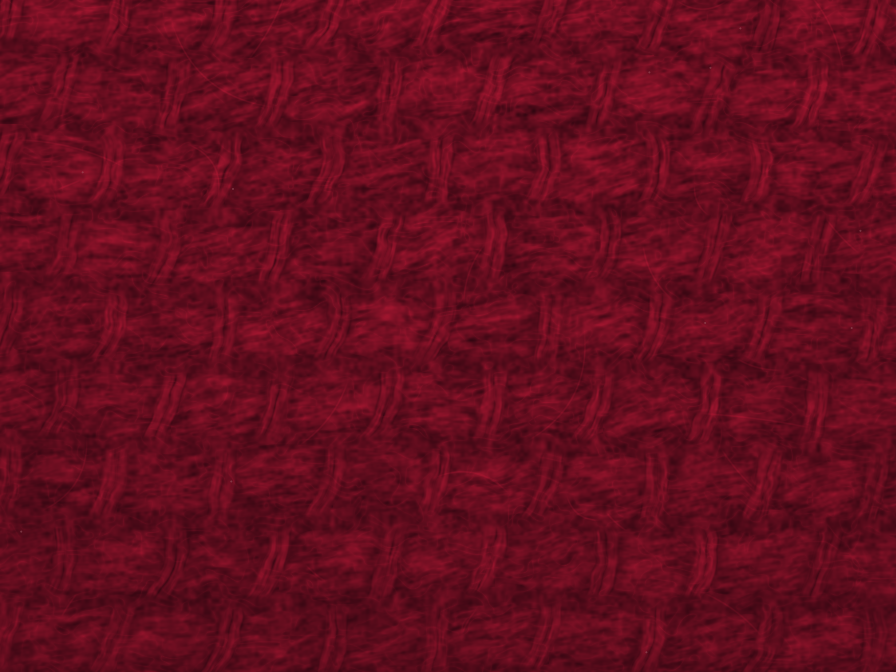
Write a WebGL 1 fragment shader that draws this texture.

```glsl
precision highp float;
uniform vec2 u_resolution;

const vec3 SHADOW = vec3(0.185, 0.021, 0.062);
const vec3 HIGHLIGHT = vec3(0.615, 0.081, 0.178);
const vec3 DUST = vec3(0.62, 0.36, 0.40);
const vec2 REPEATS = vec2(6.22, 8.6);   // cells per canvas height
const vec2 PHASE = vec2(0.42, 0.36);
const float ROW_TILT = 0.09;            // rows sink slightly to the right
const float YARN_HALF = 0.37;           // weft half height, in cells
const float TIE_HALF = 0.12;            // tie half width, in cells
const float TIE_SLANT = 0.17;
const float STRAND_GAP = 0.055;
const float FIBRE_SLOPE = 0.30;
const float HAIR_WIDTH = 0.0024;
const int HAIRS = 24;
const float TAU = 6.28318;

float hash(vec2 p) {
  vec3 q = fract(vec3(p.xyx) * 0.1031);
  q += dot(q, q.yzx + 33.33);
  return fract((q.x + q.y) * q.z);
}

float noise(vec2 p) {
  vec2 i = floor(p);
  vec2 f = fract(p);
  f = f * f * (3.0 - 2.0 * f);
  return mix(mix(hash(i), hash(i + vec2(1.0, 0.0)), f.x),
             mix(hash(i + vec2(0.0, 1.0)), hash(i + 1.0), f.x), f.y);
}

// Fine tangled fibres: thin ridges of a warped noise field
float fuzz(vec2 p) {
  vec2 warp = vec2(noise(p * 31.0), noise(p * 31.0 + 71.0));
  float n = noise(p * vec2(62.0, 105.0) + warp * 3.0);
  float ridge = 1.0 - abs(2.0 * n - 1.0);
  return ridge * ridge;
}

float strand(float x, float center) {
  float t = (x - center) / 0.055;
  return max(0.0, 1.0 - t * t);
}

// Brightness of the basket weave; p has its y axis pointing down
float weave(vec2 p) {
  vec2 w = p * REPEATS + PHASE;
  w.y += 0.18 * (noise(p * vec2(4.0, 3.0) + 5.0) - 0.5) - ROW_TILT * p.x;
  float row = floor(w.y);
  float d = fract(w.y) - 0.5;
  float u = w.x + 0.5 * mod(row, 2.0);
  vec2 cell = vec2(floor(u), row);
  float jitter = hash(cell + 17.0) - 0.5;
  float s = fract(u) - 0.5 + 0.10 * jitter;

  // Leaning, slightly bowed tie coordinate
  float lean = TIE_SLANT + 0.20 * (hash(cell + 41.0) - 0.5);
  float x = s + lean * d + 0.40 * hash(cell + 63.0) * d * d;
  x += 0.04 * (noise(w * vec2(9.0, 6.0)) - 0.5);

  // Recessed gap broken up by bumps of the crossing yarn
  float bump = 0.5 + 0.5 * cos(TAU * 2.0 * u + 2.0 * (noise(w * 2.0) - 0.5));
  float gap = 0.17 + 0.30 * bump * noise(w * vec2(22.0, 5.0))
            + 0.22 * noise(w * vec2(14.0, 12.0));

  // Thick horizontal yarn, pinched at each tie; bundles meet under the ties
  float bundle = floor(u + 0.5);
  float along = fract(u + 0.5) - 0.5;
  float bulge = smoothstep(0.08, 0.36, abs(s));
  float halfHeight = YARN_HALF + 0.06 * bulge
                   + 0.14 * (noise(vec2(u * 3.0, row * 7.3)) - 0.5);
  float yd = d + 0.10 * (noise(vec2(u * 1.7, row * 5.1 + 30.0)) - 0.5)
           + 0.09 * (noise(w * vec2(8.0, 13.0)) - 0.5);
  float profile = sqrt(max(0.0, 1.0 - yd * yd / (halfHeight * halfHeight)));
  float slope = FIBRE_SLOPE * (0.3 + hash(vec2(bundle, row + 80.0)));
  float ply = d + slope * along + 0.09 * (noise(w * vec2(3.0, 2.5)) - 0.5);
  float fibre = 0.45 * noise(vec2(u * 5.0, ply * 11.0 + row * 37.0))
              + 0.35 * noise(vec2(u * 8.0, ply * 21.0 + row * 53.0))
              + 0.20 * noise(vec2(u * 14.0, ply * 34.0 + row * 71.0));
  float yarn = 0.30 + 0.21 * profile + 0.78 * (fibre - 0.5) - 0.08 * yd;
  yarn += 0.08 * (hash(vec2(bundle, row + 24.0)) - 0.5);
  yarn *= 0.74 + 0.26 * smoothstep(TIE_HALF, 0.23, abs(x));
  float tone = mix(gap, yarn, smoothstep(0.0, 0.60, profile));

  // Paired strands passing over the yarn
  float pair = max(strand(x, -STRAND_GAP), strand(x, STRAND_GAP));
  float grain = noise(vec2(x * 46.0 + cell.x * 9.0, d * 6.0 + row * 13.0));
  float tie = 0.35 + 0.30 * pair + 0.36 * (grain - 0.5) + 0.14 * jitter;
  tie *= 1.0 - 1.2 * d * d;
  float cover = (1.0 - smoothstep(TIE_HALF - 0.03, TIE_HALF + 0.015, abs(x)))
              * (1.0 - smoothstep(0.36, 0.48, abs(d)));
  return mix(tone, tie, cover * (0.75 + 0.25 * hash(cell + 5.0)));
}

// Loose curved hairs scattered over the cloth
float looseHairs(vec2 p, float aspect) {
  float sum = 0.0;
  for (int i = 0; i < HAIRS; i++) {
    float k = float(i) * 3.7 + 1.0;
    vec2 r = p - vec2(hash(vec2(k, 2.0)) * aspect, hash(vec2(k, 9.0)));
    float angle = (hash(vec2(k, 15.0)) - 0.5) * 2.6;
    float c = cos(angle);
    float sn = sin(angle);
    r = vec2(c * r.x + sn * r.y, c * r.y - sn * r.x);
    float reach = mix(0.02, 0.11, pow(hash(vec2(k, 21.0)), 2.0));
    float bend = (hash(vec2(k, 28.0)) - 0.5) * 0.9 / reach;
    float line = 1.0 - smoothstep(0.0, HAIR_WIDTH, abs(r.y - bend * r.x * r.x));
    sum += line * (1.0 - smoothstep(0.6, 1.0, abs(r.x) / reach));
  }
  return min(sum, 1.0);
}

// Sparse pale dust grains
float dust(vec2 p) {
  vec2 g = p * 13.0;
  vec2 id = floor(g);
  vec2 spot = 0.2 + 0.6 * vec2(hash(id + 3.0), hash(id + 8.0));
  float grain = 1.0 - smoothstep(0.008, 0.030, length(fract(g) - spot));
  return grain * step(0.94, hash(id + 12.0));
}

void main() {
  float aspect = u_resolution.x / u_resolution.y;
  vec2 p = gl_FragCoord.xy / u_resolution.y;
  p.y = 1.0 - p.y;
  float tone = weave(p) + 0.16 * (fuzz(p) - 0.42);
  tone += 0.20 * (noise(p * 170.0) - 0.5) + 0.17 * looseHairs(p, aspect);

  // Soft light from above, fading into the corners
  vec2 c = vec2(p.x / aspect, p.y) - vec2(0.55, 0.42);
  float light = 1.19 - 0.22 * p.y - 0.26 * dot(c, c);
  vec3 color = mix(SHADOW, HIGHLIGHT, clamp(tone * light + 0.03, 0.0, 1.0));
  gl_FragColor = vec4(mix(color, DUST, 0.5 * dust(p)), 1.0);
}
```
